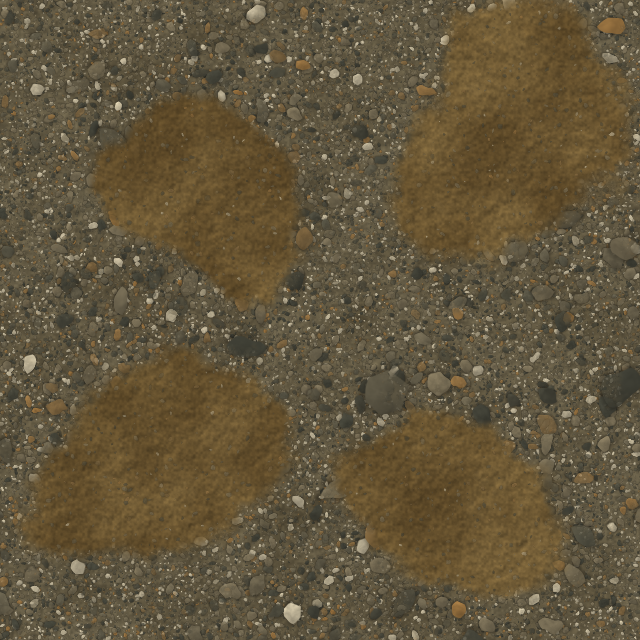
Reproduce this texture procedurally as a WebGL 1 fragment shader.

```glsl
precision highp float;
// Gravelly brown earth with mixed pebbles and soft patches of ochre sand.
uniform vec2 u_resolution;

const vec3 DIRT_DARK = vec3(0.32, 0.285, 0.205);
const vec3 DIRT_LIGHT = vec3(0.43, 0.395, 0.305);
const vec3 SAND_DARK = vec3(0.36, 0.28, 0.15);
const vec3 SAND_LIGHT = vec3(0.47, 0.38, 0.22);
const vec3 SLATE = vec3(0.25, 0.25, 0.21);
const vec3 TAUPE = vec3(0.45, 0.41, 0.32);
const vec3 OCHRE = vec3(0.51, 0.38, 0.21);
const vec3 PALE = vec3(0.68, 0.64, 0.54);
const vec2 LIGHT = vec2(-0.5, 0.86);

// Three random values in 0..1 for a lattice point
vec3 hash3(vec2 p) {
  vec3 q = fract(p.xyx * vec3(0.1031, 0.1030, 0.0973));
  q += dot(q, q.yxz + 33.33);
  return fract((q.xxy + q.yzz) * q.zyx);
}

float noise(vec2 p) {
  vec2 i = floor(p), f = fract(p);
  f = f * f * (3.0 - 2.0 * f);
  float low = mix(hash3(i).x, hash3(i + vec2(1.0, 0.0)).x, f.x);
  float high = mix(hash3(i + vec2(0.0, 1.0)).x, hash3(i + 1.0).x, f.x);
  return mix(low, high, f.y);
}

float fbm(vec2 p) {
  float sum = 0.0, gain = 0.53;
  for (int i = 0; i < 4; i++) {
    sum += gain * noise(p);
    p = mat2(1.6, 1.2, -1.2, 1.6) * p + 17.3;
    gain *= 0.5;
  }
  return sum;
}

// Slope of the fine relief towards the light
float relief(vec2 p) {
  return fbm(p) - fbm(p + LIGHT * 0.4);
}

vec3 stoneColour(vec3 rnd, float paleShare) {
  vec3 c = mix(SLATE, TAUPE, smoothstep(0.1, 0.75, rnd.x));
  c = mix(c, OCHRE, step(0.86, rnd.y) * (0.5 + 0.5 * rnd.x));
  c = mix(c, PALE, step(1.0 - paleShare, rnd.z));
  return c * (0.9 + 0.2 * rnd.y);
}

// Lays one layer of angular pebbles, one per jittered cell, over the ground
vec3 addPebbles(vec3 ground, vec2 uv, float scale, float density, float paleShare, float seed) {
  vec2 p = uv * scale + seed;
  p += 0.22 * (vec2(noise(p * 2.3), noise(p * 2.3 + 41.0)) - 0.5);
  vec2 home = floor(p), nearestOffset = vec2(0.0), nearestCell = home;
  float nearest = 100.0, size = 1.0;
  for (int y = -1; y <= 1; y++) {
    for (int x = -1; x <= 1; x++) {
      vec2 cell = home + vec2(float(x), float(y));
      vec3 place = hash3(cell), form = hash3(cell + 71.7);
      vec2 offset = p - cell - mix(vec2(0.15), vec2(0.85), place.xy);
      float radius = mix(0.24, 0.56, form.x * form.x);
      radius *= smoothstep(place.z - 0.06, place.z + 0.06, density);
      radius = max(radius, 0.001);
      float angle = 6.2832 * form.y;
      vec2 axis = vec2(cos(angle), sin(angle));
      vec2 q = vec2(dot(offset, axis), dot(offset, vec2(-axis.y, axis.x)));
      q = abs(q * vec2(1.0, mix(1.05, 1.9, form.z)));
      float facet = max(q.x * 0.87 + q.y * 0.5, q.y);
      float d = mix(length(q), facet, 0.55) / radius;
      if (d < nearest) {
        nearest = d;
        size = radius;
        nearestOffset = offset / radius;
        nearestCell = cell;
      }
    }
  }
  float blur = clamp(0.75 * scale / (u_resolution.y * size), 0.04, 0.8);
  float mask = 1.0 - smoothstep(1.0 - blur, 1.0 + blur, nearest);
  float shadow = 1.0 - smoothstep(0.9, 1.5, nearest);
  vec3 stone = stoneColour(hash3(nearestCell + 13.1), paleShare);
  stone *= 1.0 + 0.13 * clamp(dot(nearestOffset, LIGHT), -1.0, 1.0);
  stone *= 0.84 + 0.32 * fbm(p * 4.0);
  float dust = 0.5 * smoothstep(0.4, 0.75, fbm(uv * 21.0 + seed));
  return mix(ground * (1.0 - 0.24 * shadow), mix(stone, ground, dust), mask);
}

// Sand cover: each quarter of the canvas holds a cluster of merged lobes
float sandCover(vec2 uv) {
  vec2 p = uv + 0.11 * (vec2(fbm(uv * 7.0), fbm(uv * 7.0 + 29.0)) - 0.5);
  float field = 0.0;
  for (int i = 0; i < 4; i++) {
    vec2 quarter = vec2(mod(float(i), 2.0), floor(float(i) / 2.0));
    vec2 centre = 0.25 + 0.5 * quarter + 0.1 * (hash3(quarter + 5.3).xy - 0.5);
    for (int j = 0; j < 3; j++) {
      vec3 rnd = hash3(quarter * 9.0 + float(j) * 3.7 + 2.1);
      vec2 lobe = p - centre - 0.27 * (rnd.xy - 0.5);
      float radius = 0.09 + 0.03 * rnd.z + 0.03 * quarter.x * quarter.y;
      field += exp(-dot(lobe, lobe) / (radius * radius));
    }
  }
  return smoothstep(0.4, 0.72, field + 0.25 * (fbm(uv * 45.0) - 0.5));
}

void main() {
  vec2 uv = gl_FragCoord.xy / u_resolution.y;
  float grain = noise(uv * 260.0) - 0.5;
  float slope = relief(uv * 75.0);
  float coarse = smoothstep(0.3, 0.7, fbm(uv * 5.0 + 8.0));

  // Dirt and gravel, from fine grit up to large stones
  vec3 ground = mix(DIRT_DARK, DIRT_LIGHT, fbm(uv * 16.0));
  ground *= 1.0 + 0.22 * grain + 0.35 * slope;
  ground = addPebbles(ground, uv, 170.0, 0.8 - 0.2 * coarse, 0.24, 3.0);
  ground = addPebbles(ground, uv, 105.0, 0.55, 0.2, 57.0);
  ground = addPebbles(ground, uv, 58.0, 0.2 + 0.35 * coarse, 0.12, 113.0);
  ground = addPebbles(ground, uv, 31.0, 0.08 + 0.32 * coarse, 0.05, 191.0);
  ground = addPebbles(ground, uv, 14.0, 0.15, 0.0, 237.0);

  // Sand with fine relief and a few loose grains
  vec3 sand = mix(SAND_DARK, SAND_LIGHT, smoothstep(0.25, 0.85, fbm(uv * 9.0 + 3.0)));
  sand *= 1.0 + 0.2 * grain + 0.45 * slope;
  vec3 speckled = addPebbles(sand, uv, 125.0, 0.15, 0.08, 311.0);
  sand = mix(sand, speckled, 0.6);

  gl_FragColor = vec4(mix(ground, sand, 0.96 * sandCover(uv)), 1.0);
}
```
